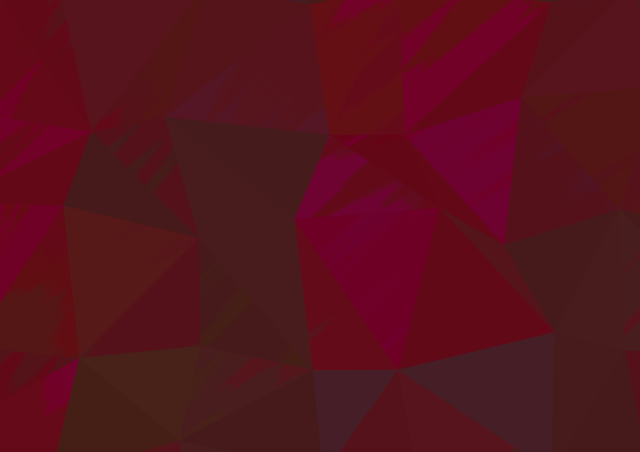
Write a Shadertoy shader that draws this background.

```glsl
// Dark red faceted backdrop: a jittered grid is split into flat triangles.
// Each facet gets a heat and a tint from its place and a hash; slanted ramps
// and stretched gradient noise, cut into steps, give the streaks inside it.

const vec2 CELL = vec2(0.25, 0.26);         // facet grid, in canvas heights
const vec2 GRID_ORIGIN = vec2(-0.08, -0.02);
const float JITTER = 0.48;                  // below 0.5 keeps triangles unfolded

float hash(vec2 p) {
    vec3 q = fract(p.xyx * vec3(0.1031, 0.1030, 0.0973));
    q += dot(q, q.yzx + 33.33);
    return fract((q.x + q.y) * q.z);
}

vec2 hash2(vec2 p) {
    return vec2(hash(p + 17.3), hash(p + 71.9));
}

float cornerSlope(vec2 corner, vec2 offset) {
    float angle = 6.2832 * hash(corner + 31.7);
    return dot(vec2(cos(angle), sin(angle)), offset);
}

float gradientNoise(vec2 p) {
    vec2 i = floor(p), f = fract(p);
    vec2 u = f * f * f * (f * (f * 6.0 - 15.0) + 10.0);
    vec2 e = vec2(1.0, 0.0);
    float low = mix(cornerSlope(i, f), cornerSlope(i + e, f - e), u.x);
    float high = mix(cornerSlope(i + e.yx, f - e.yx), cornerSlope(i + 1.0, f - 1.0), u.x);
    return mix(low, high, u.y);
}

// Rounds to whole steps with a narrow soft transition
float softRound(float x) {
    return floor(x) + smoothstep(0.45, 0.55, fract(x));
}

vec2 meshVertex(vec2 id) {
    return GRID_ORIGIN + CELL * (id + JITTER * (hash2(id + 40.0) - 0.5));
}

// Distance inside the edge a-b, positive on its left
float edgeDistance(vec2 p, vec2 a, vec2 b) {
    vec2 d = normalize(b - a);
    return d.x * (p.y - a.y) - d.y * (p.x - a.x);
}

float triangleCoverage(vec2 p, vec2 a, vec2 b, vec2 c, float blur) {
    float d = min(edgeDistance(p, a, b), min(edgeDistance(p, b, c), edgeDistance(p, c, a)));
    return smoothstep(-blur, blur, d);
}

float ellipseMask(vec2 p, vec2 center, vec2 radii) {
    return smoothstep(1.1, 0.9, length((p - center) / radii));
}

// Heat 0 is dark brown, 1 is crimson; tint -1 is umber, +1 is purple
vec3 palette(float heat, float tint) {
    vec3 color = vec3(0.28, 0.108, 0.11) + heat * vec3(0.16, -0.108, -0.025);
    color.b += 0.065 * smoothstep(0.75, 1.0, heat);
    color += max(tint, 0.0) * vec3(-0.01, 0.01, 0.04);
    color += max(-tint, 0.0) * vec3(-0.005, 0.018, -0.02);
    return color;
}

vec3 facetColor(vec2 p, vec2 center, vec2 seed, float aspect) {
    vec2 place = vec2(center.x * 1.414 / aspect, center.y);
    float rnd = hash(seed + 5.1);

    // Hot column right of the middle and along the left border
    float column = ellipseMask(place, vec2(0.88, 0.62), vec2(0.24, 0.44));
    float border = smoothstep(0.17, 0.11, place.x);
    float core = ellipseMask(place, vec2(0.90, 0.58), vec2(0.20, 0.24));
    float heat = mix(mix(-0.25, 0.42, rnd), mix(0.50, 0.90, rnd), max(column, border));
    heat += 0.22 * core;

    // Streaks rising to the right, steeper at the left border
    float angle = mix(0.45, 0.85, hash(seed + 9.7)) + 0.25 * border;
    vec2 along = vec2(cos(angle), sin(angle));
    vec2 q = vec2(dot(p, along), dot(p, vec2(-along.y, along.x)));
    float streak = gradientNoise(q * vec2(1.6, 17.0) + seed * 3.7);
    float fine = gradientNoise(q * vec2(4.0, 55.0) + seed * 1.9);
    float grit = gradientNoise(p * 150.0);
    float ramp = dot(p - center, along) * mix(-1.0, 1.0, hash(seed + 2.3));
    float strength = mix(0.15, 0.5, hash(seed + 13.9));

    heat += ramp * 0.8 + strength * (streak * 0.5 + fine * 0.18) + grit * 0.012;
    heat = clamp(softRound(heat * 3.0) / 3.0, 0.0, 1.0);

    float violet = ellipseMask(place, vec2(0.90, 0.10), vec2(0.26, 0.20));
    float tint = mix(-0.62, 0.60, hash(seed + 23.3)) + 0.6 * violet;
    tint += ramp + strength * (streak * 0.8 + fine * 0.3) + grit * 0.03;
    tint = clamp(softRound(tint), -1.0, 1.0);

    float shade = 0.016 * (hash(seed + 3.3) - 0.5);
    return palette(heat, tint) + shade;
}

void mainImage(out vec4 fragColor, in vec2 fragCoord) {
    vec2 p = fragCoord / iResolution.y;
    float aspect = iResolution.x / iResolution.y;
    float blur = 0.7 / iResolution.y;
    vec2 home = floor((p - GRID_ORIGIN) / CELL);
    vec4 sum = vec4(0.0);

    // Blend the facets of the nearby cells by coverage
    for (int k = 0; k < 9; k++) {
        vec2 id = home + vec2(k % 3 - 1, k / 3 - 1);
        vec2 a = meshVertex(id), b = meshVertex(id + vec2(1, 0));
        vec2 c = meshVertex(id + 1.0), d = meshVertex(id + vec2(0, 1));
        bool flip = hash(id + 61.0) < 0.5;
        for (int side = 0; side < 2; side++) {
            vec2 t0 = side == 0 ? a : c;
            vec2 t1 = side == 0 ? b : d;
            vec2 t2 = flip ? (side == 0 ? d : b) : (side == 0 ? c : a);
            float cover = triangleCoverage(p, t0, t1, t2, blur);
            if (cover > 0.0) {
                vec2 seed = id * 2.0 + vec2(side, 50.0);
                vec3 color = facetColor(p, (t0 + t1 + t2) / 3.0, seed, aspect);
                sum += cover * vec4(color, 1.0);
            }
        }
    }
    fragColor = vec4(clamp(sum.rgb / max(sum.a, 0.001), 0.0, 1.0), 1.0);
}
```
